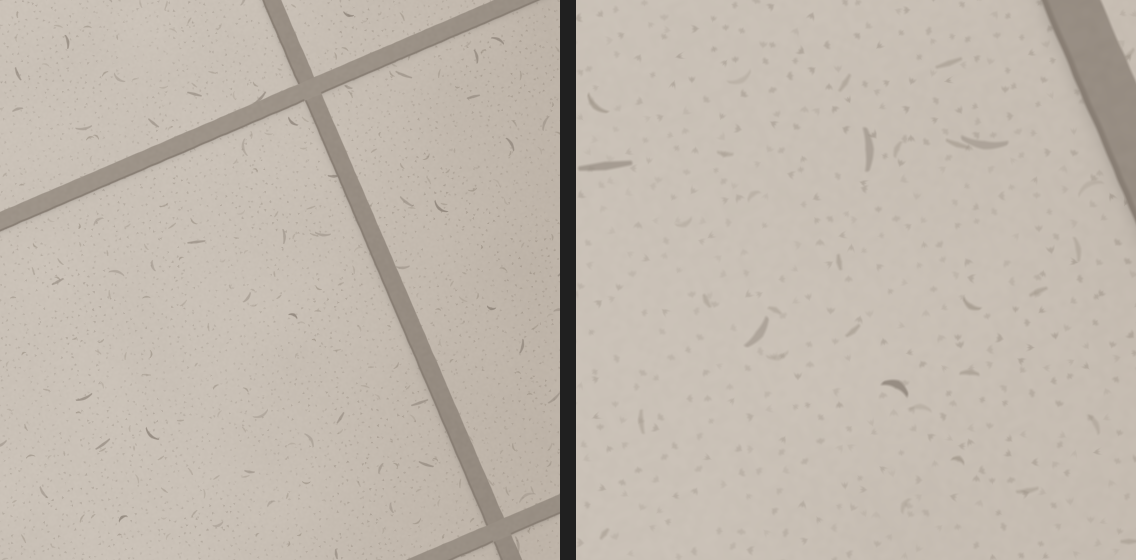
Left, the full canvas; right, a detail of the centre.
Give the GLSL for this texture, as a Shadertoy shader.

```glsl
// Tilted ceiling grid: pinholed, fissured mineral tiles between flat metal bars.

vec3 hash3(vec2 cell) {
    vec3 p = fract(cell.xyx * vec3(0.1031, 0.1030, 0.0973));
    p += dot(p, p.yxz + 33.33);
    return fract((p.xxy + p.yzz) * p.zyx);
}

float valueNoise(vec2 p) {
    vec2 i = floor(p), f = fract(p);
    f = f * f * (3.0 - 2.0 * f);
    return mix(mix(hash3(i).x, hash3(i + vec2(1, 0)).x, f.x),
               mix(hash3(i + vec2(0, 1)).x, hash3(i + vec2(1, 1)).x, f.x), f.y);
}

// Jittered, slightly bent strokes, at most one per grid cell; returns their depth.
float strokes(vec2 p, float spacing, float halfLength, float radius, float density, float soft) {
    vec2 home = floor(p / spacing);
    float depth = 0.0;
    for (int y = -1; y <= 1; y++)
    for (int x = -1; x <= 1; x++) {
        vec2 cell = home + vec2(x, y);
        vec3 place = hash3(cell + 71.0);
        vec3 form = hash3(cell + 313.0);
        if (place.z > density) continue;

        vec2 d = p - (cell + 0.1 + 0.8 * place.xy) * spacing;
        float angle = 6.2832 * form.x;
        d = mat2(cos(angle), -sin(angle), sin(angle), cos(angle)) * d;
        float reach = halfLength * mix(0.35, 1.0, form.y);
        d.y += (form.z - 0.5) * 0.7 * (d.x * d.x / reach - 0.3 * reach);
        float along = clamp(d.x, -reach, reach);
        float width = radius * (1.0 - 0.45 * abs(along) / reach);
        float dist = length(d - vec2(along, 0.0)) - width;
        depth = max(depth, (1.0 - smoothstep(-soft, soft, dist)) * mix(0.4, 1.0, form.z));
    }
    return depth;
}

void mainImage(out vec4 fragColor, in vec2 fragCoord) {
    vec2 uv = fragCoord / iResolution.xy;
    float pixel = 1.0 / iResolution.y;
    float soft = max(0.8 * pixel, 0.0012);

    // Grid axes: x follows the shallow bars, y runs down the steep bars.
    vec2 p = uv - vec2(0.553, 0.841);
    vec2 q = vec2(dot(p, vec2(0.919, 0.394)), dot(p, vec2(0.394, -0.919)));
    vec2 period = vec2(0.885, 0.857);
    vec2 toBar = q - period * round(q / period);

    // Tile board, dimming toward the right.
    float dim = smoothstep(0.3, 1.08, uv.x + 0.1 * (0.5 - uv.y));
    vec3 color = mix(vec3(0.793, 0.759, 0.719), vec3(0.745, 0.705, 0.660), dim);
    color += 0.012 * (valueNoise(q * 9.0) - 0.5) + 0.012 * (valueNoise(q * 240.0) - 0.5);

    // Pinholes, small nicks and long fissures.
    float patchy = mix(0.5, 1.0, valueNoise(q * 14.0 + 40.0));
    float pinholes = strokes(q, 0.0135, 0.0014, 0.0018, 0.85, soft);
    float nicks = strokes(q + 3.7, 0.046, 0.0075, 0.0016, 0.50, soft);
    float fissures = strokes(q + 8.3, 0.105, 0.0150, 0.0025, 0.58, soft);
    color -= vec3(0.105, 0.108, 0.110) * pinholes * patchy;
    color = mix(color, vec3(0.60, 0.56, 0.51), 0.65 * nicks);
    color = mix(color, vec3(0.54, 0.50, 0.46), 0.80 * fissures);

    // Bars with slightly uneven edges, widening down the canvas.
    vec2 halfWidth = vec2(0.0157 + 0.0016 * (1.0 - uv.y), 0.0162);
    halfWidth += 0.0008 * (vec2(valueNoise(q.yy * 60.0), valueNoise(q.xx * 60.0)) - 0.5);
    vec2 edge = abs(toBar) - halfWidth;
    vec2 bar = 1.0 - smoothstep(-soft, soft, edge);

    // Soft contact shade on the left of steep bars and below shallow ones.
    vec2 shaded = step(vec2(0.0), vec2(-toBar.x, toBar.y));
    vec2 contact = shaded * exp(-max(edge, 0.0) / 0.004);
    color *= 1.0 - 0.09 * max(contact.x, contact.y);

    // Metal faces and their dark shaded lips.
    vec3 steep = vec3(0.598, 0.559, 0.518), shallow = vec3(0.615, 0.577, 0.535);
    vec3 metal = mix(steep, shallow, bar.y) - 0.018 * dim;
    metal += 0.014 * (valueNoise(q * 180.0) - 0.5);
    vec2 lip = shaded * smoothstep(-0.0050, -0.0020, edge) * bar * (1.0 - bar.yx);
    metal = mix(metal, vec3(0.525, 0.485, 0.445), 0.85 * max(lip.x, lip.y));
    color = mix(color, metal, max(bar.x, bar.y));

    fragColor = vec4(color, 1.0);
}
```
